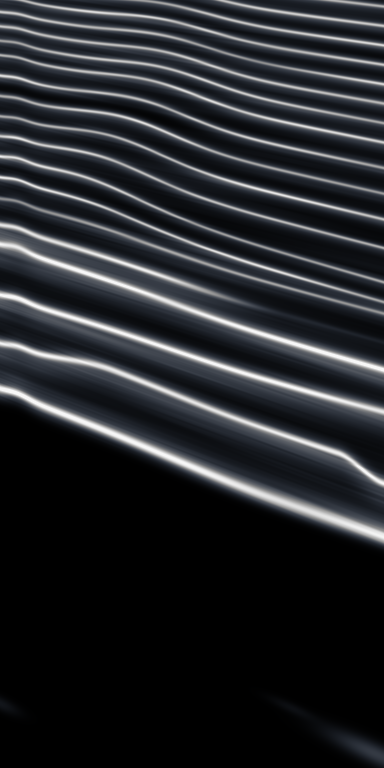
This background is drawn by a WebGL 2 fragment shader. Its source:

```glsl
#version 300 es
precision highp float;

uniform vec2 u_resolution;
out vec4 outColor;

float hash(vec2 p) {
    vec3 q = fract(vec3(p.xyx) * 0.1031);
    q += dot(q, q.yzx + 33.33);
    return fract((q.x + q.y) * q.z);
}

float noise(vec2 p) {
    vec2 cell = floor(p), f = fract(p);
    f = f * f * (3.0 - 2.0 * f);
    return mix(mix(hash(cell), hash(cell + vec2(1, 0)), f.x),
               mix(hash(cell + vec2(0, 1)), hash(cell + vec2(1, 1)), f.x), f.y);
}

float bell(float x, float center, float width) {
    float d = (x - center) / width;
    return exp(-d * d);
}

// Depth below the top edge of ridge i at horizontal position x
float ridgeDepth(float i, float x) {
    float k = i - 4.0;
    float start = i < 3.5 ? 0.508 - 0.058 * i - 0.0017 * i * i
                          : 0.287 - 0.0268 * k + 0.008 * max(k - 8.0, 0.0) + 0.007 * bell(k, 0.0, 0.5);
    float drop = 0.191 - 0.0065 * i - 0.026 * bell(i, 2.0, 0.7)
               - 0.015 * bell(i, 4.4, 1.3) + 0.017 * bell(i, 6.7, 1.1);

    // Flat shoulders drift to the right on higher ridges
    float shoulder = 0.12 * smoothstep(3.0, 10.0, i);
    float center = clamp(0.26 + 0.035 * (i - 8.0), 0.22, 0.43);
    float path = x + 0.035 * sin(3.14159 * x) * smoothstep(0.2, 0.7, x);
    path -= shoulder * bell(x, center, 0.17) + 0.025 * bell(x, 0.045, 0.04);
    path -= 0.11 * bell(i, 1.0, 0.4) * smoothstep(0.0, 0.3, x) * smoothstep(1.0, 0.88, x);
    return start + drop * path;
}

// Soft slanted patch of light
float patchGlow(vec2 p, vec2 center, vec2 size) {
    vec2 d = p - center;
    d.y -= 0.22 * d.x;
    d /= size;
    return exp(-dot(d, d));
}

void main() {
    vec2 p = gl_FragCoord.xy / u_resolution;
    p.y = 1.0 - p.y;

    // Fine grain stretched along the folds
    float level = (p.y - 0.075 * p.x) / (1.0 + 0.24 * p.x);
    float grain = 0.6 * noise(vec2(p.x * 2.5, level * 190.0))
                + 0.4 * noise(vec2(p.x * 4.0 + 7.0, level * 430.0));
    float broad = noise(vec2(p.x * 2.0 + 3.0, level * 45.0));

    float lowEdge = ridgeDepth(0.0, p.x);
    float cloth = 1.0 - smoothstep(0.0, 0.024, p.y - lowEdge);
    float light = cloth * (0.015 + 0.07 * grain * broad + 0.035 * broad);

    // Bright crests with uneven halos
    for (int n = 0; n < 21; n++) {
        float i = float(n);
        float d = p.y - ridgeDepth(i, p.x);
        float large = 1.0 - smoothstep(2.5, 6.0, i);
        float lowest = n == 0 ? 1.0 : 0.0;
        float core = mix(0.0021, 0.0042, large) + lowest * (0.001 + 0.0035 * p.x);
        float above = mix(mix(0.0055, 0.011, large), 0.022, lowest);
        float below = mix(mix(0.0085, 0.024, large), 0.0125, lowest);
        float power = mix(0.36 + 0.22 * noise(vec2(p.x * 3.0, i * 5.3)), 0.62, large);
        if (n == 4) power *= 1.0 - 0.9 * smoothstep(0.4, 0.75, p.x);
        if (n == 5) power *= 0.75;
        float halo = bell(d, 0.0, d < 0.0 ? above : below);
        light += power * (bell(d, 0.0, core) + halo * (0.32 + 0.33 * grain));
    }

    // Faint reflections in the dark
    light += 0.24 * patchGlow(p, vec2(0.98, 0.982), vec2(0.12, 0.014));
    light += 0.06 * patchGlow(p, vec2(0.76, 0.922), vec2(0.06, 0.007));
    light += 0.09 * patchGlow(p, vec2(0.0, 0.916), vec2(0.05, 0.009));

    light = min(light, 0.97);
    vec3 tint = mix(vec3(0.78, 0.92, 1.16), vec3(1.0), smoothstep(0.0, 0.6, light));
    outColor = vec4(light * tint, 1.0);
}
```
